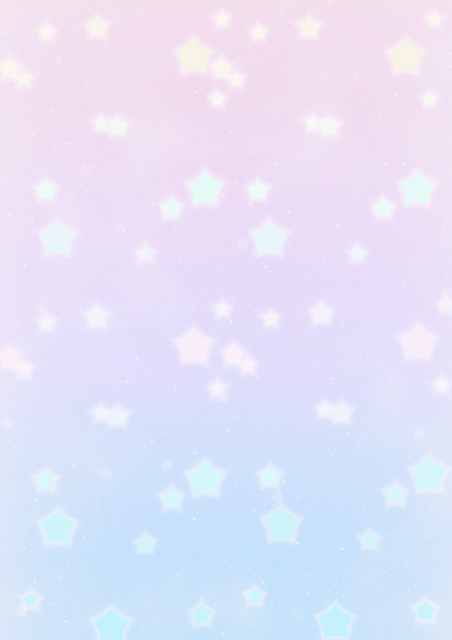
A Shadertoy shader for this background:

```glsl
// Lengths are hundredths of the canvas height, measured down from the top left.
const vec3 SKY[8] = vec3[8](
    vec3(.953, .872, .925), vec3(.943, .855, .930), vec3(.930, .860, .955), vec3(.900, .860, .975),
    vec3(.880, .865, .985), vec3(.810, .880, .985), vec3(.765, .880, .985), vec3(.775, .888, .982));
const vec3 STAR_TINT[8] = vec3[8](
    vec3(.980, .950, .890), vec3(.970, .960, .910), vec3(.900, .985, .965), vec3(.910, .950, .980),
    vec3(.990, .930, .970), vec3(.840, .975, .985), vec3(.780, .955, .975), vec3(.750, .950, .980));
const vec3 MIST = vec3(.955, .930, .965);
const vec3 GLOW = vec3(.985, .970, .990);

// Centre and radius of each star in one tile
const vec3 TILE[14] = vec3[14](
    vec3(7.3, 5.1, 1.1), vec3(15.2, 4.3, 1.6), vec3(30.3, 8.9, 2.8), vec3(1.5, 10.7, 1.6),
    vec3(3.8, 12.4, 1.1), vec3(34.75, 3.0, 1.1), vec3(34.0, 15.5, 1.1), vec3(15.8, 19.3, 1.1),
    vec3(18.4, 19.8, 1.5), vec3(7.2, 29.8, 1.6), vec3(32.1, 29.6, 2.8), vec3(26.8, 32.6, 1.6),
    vec3(9.0, 37.3, 2.8), vec3(22.7, 39.7, 1.15));
const vec3 LAST_ROW[3] = vec3[3](
    vec3(4.8, 48.5, 1.2), vec3(17.4, 52.6, 2.8), vec3(31.5, 50.8, 1.6));
const float ROW_STEP = 45.3;
const vec2 UPPER_STEP = vec2(33.1, 0.0);
const vec2 LOWER_STEP = vec2(35.0, -0.6);

const float STAR_NOTCH = 0.73;
const float STAR_SOFTNESS = 0.16;
const float STAR_OPACITY = 0.92;
const float GLOW_WIDTH = 0.65;
const float GLOW_STRENGTH = 0.55;
const float SIDE_MIST = 0.48;
const float CLOUD_MIST = 0.30;
const float FIFTH = 1.2566371;

float hash(vec2 p) {
    return fract(sin(dot(p, vec2(127.1, 311.7))) * 43758.5453);
}

float noise(vec2 p) {
    vec2 cell = floor(p), f = fract(p);
    f = f * f * (3.0 - 2.0 * f);
    return mix(mix(hash(cell), hash(cell + vec2(1, 0)), f.x),
               mix(hash(cell + vec2(0, 1)), hash(cell + vec2(1, 1)), f.x), f.y);
}

float fbm(vec2 p) {
    float sum = 0.0, weight = 0.5;
    for (int i = 0; i < 5; i++) {
        sum += weight * noise(p);
        p = p * 2.03 + 17.3;
        weight *= 0.5;
    }
    return sum;
}

vec3 ramp(vec3 stops[8], float t) {
    float s = clamp(t, 0.0, 1.0) * 7.0;
    int i = min(int(s), 6);
    return mix(stops[i], stops[i + 1], s - float(i));
}

// Signed distance to a plump five-pointed star
float starDistance(vec2 p, float radius) {
    float angle = mod(atan(p.x, p.y) + 0.5 * FIFTH, FIFTH) - 0.5 * FIFTH;
    vec2 folded = length(p) * vec2(cos(angle), abs(sin(angle)));
    vec2 edge = STAR_NOTCH * vec2(cos(0.5 * FIFTH), sin(0.5 * FIFTH)) - vec2(1, 0);
    return dot(folded - vec2(radius, 0), normalize(vec2(edge.y, -edge.x)));
}

// One soft disc at a random place in some of the cells
float specks(vec2 p, float size, float radius, float chance, float soft) {
    vec2 cell = floor(p / size);
    vec2 place = vec2(hash(cell + 3.1), hash(cell + 8.7));
    vec2 centre = (cell + 0.5) * size + (place - 0.5) * (size - 2.0 * radius);
    float disc = 1.0 - smoothstep(radius - soft, radius + soft, length(p - centre));
    return disc * step(hash(cell + 21.4), chance) * hash(cell + 5.9);
}

void paintStar(inout vec3 color, vec2 p, vec3 star, float soft) {
    vec2 local = vec2(p.x - star.x, star.y - p.y);
    float d = starDistance(local, star.z);
    float halo = exp(-pow(max(d, 0.0) / GLOW_WIDTH, 2.0));
    color = mix(color, GLOW, GLOW_STRENGTH * halo);
    vec3 tint = ramp(STAR_TINT, star.y / 100.0);
    tint = mix(tint, vec3(1), 0.4 * (1.0 - smoothstep(1.1, 2.4, star.z)) * (1.0 - star.y / 140.0));
    color = mix(color, tint, STAR_OPACITY * (1.0 - smoothstep(-soft, soft, d)));
}

void mainImage(out vec4 fragColor, in vec2 fragCoord) {
    float unit = 100.0 / iResolution.y;
    float width = iResolution.x * unit;
    vec2 p = vec2(fragCoord.x * unit, 100.0 - fragCoord.y * unit);
    float soft = max(STAR_SOFTNESS, 0.7 * unit);

    // Sky with pale sides and drifting clouds
    float clouds = fbm(p * 0.085);
    vec3 color = ramp(SKY, p.y / 100.0 + 0.06 * (clouds - 0.48));
    float sides = exp(-p.x / 10.0) + 0.75 * exp(-(width - p.x) / 9.0);
    color = mix(color, MIST, SIDE_MIST * sides);
    color = mix(color, MIST, CLOUD_MIST * smoothstep(0.42, 0.8, clouds));
    color += 0.012 * (noise(p * 3.5) - 0.5);

    // Dust and faint discs of light
    color = mix(color, vec3(1), 0.45 * specks(p, 1.1, 0.11, 0.35, soft * 0.6));
    color = mix(color, vec3(1), 0.55 * specks(p + 4.3, 3.7, 0.2, 0.4, soft));
    color = mix(color, GLOW, 0.35 * specks(p + 2.0, 11.0, 0.9, 0.3, 0.3));

    // Two rows of two star tiles
    for (int row = 0; row < 2; row++)
    for (int column = 0; column < 2; column++) {
        vec2 offset = float(column) * (row == 0 ? UPPER_STEP : LOWER_STEP) + vec2(0, float(row) * ROW_STEP);
        for (int i = 0; i < 14; i++) paintStar(color, p, TILE[i] + vec3(offset, 0), soft);
        for (int i = 0; i < 3 * row; i++) paintStar(color, p, LAST_ROW[i] + vec3(offset, 0), soft);
    }
    fragColor = vec4(clamp(color, 0.0, 1.0), 1.0);
}
```
